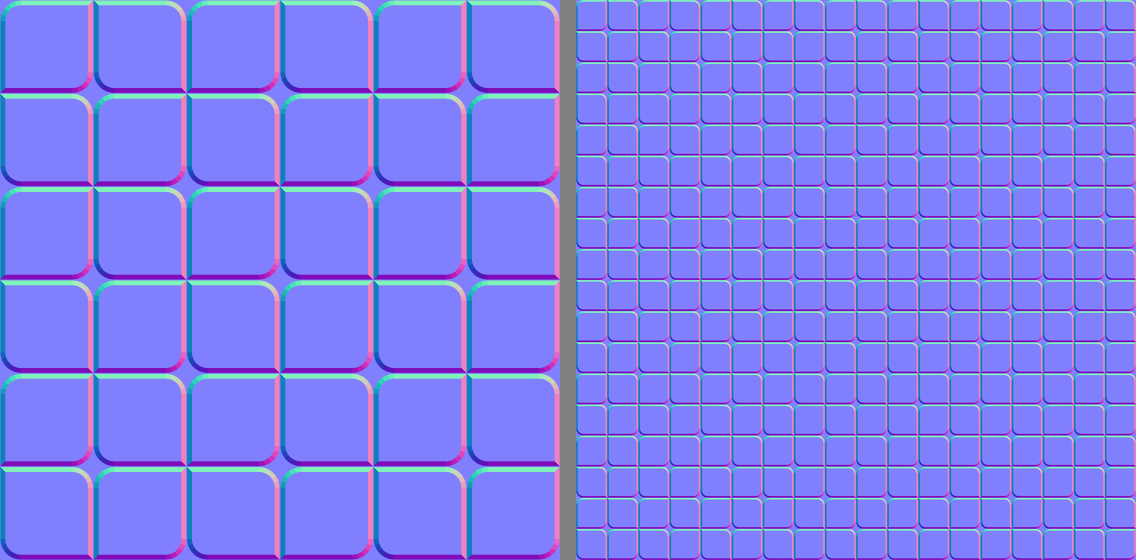
Left: one tile. Right: repeated 3 by 3.
This texture map is drawn by a Shadertoy shader. Its source:

```glsl
// Tangent-space normal map of bevelled square tiles with alternating rounded corners.

const float TILES = 6.0;          // tiles across and down (even, so corners wrap)
const float HALF_SIZE = 0.495;    // half a tile, leaving a hairline gap
const float CORNER_RADIUS = 0.22;
const float BEVEL_WIDTH = 0.052;
const float BEVEL_SLOPE = 2.0;
const float FACETS = 5.0;         // flat facets around each rounded corner
const float HALF_PI = 1.5707963;

// Radius of the tile corner nearest to g: every second grid vertex is rounded.
float cornerRadius(vec2 g, float radius) {
    vec2 vertex = floor(g + 0.5);
    return mod(vertex.x + vertex.y, 2.0) < 0.5 ? radius : 0.0;
}

// Signed distance to the tile outline; q is measured from the arc centre.
float outlineDistance(vec2 q, float radius) {
    return length(max(q, 0.0)) + min(max(q.x, q.y), 0.0) - radius;
}

// Outward direction on a rounded corner, in discrete facets.
vec2 facetDirection(vec2 q, float count, float soft) {
    float f = atan(q.y, q.x) / HALF_PI * count;
    float edge = floor(f + 0.5);
    float index = edge + smoothstep(-soft, soft, f - edge);
    float angle = index * HALF_PI / (count + 1.0);
    return vec2(cos(angle), sin(angle));
}

// Outward direction on a straight side, mitred along the diagonal.
vec2 sideDirection(vec2 q, float soft) {
    float alongX = smoothstep(-soft, soft, q.x - q.y);
    return vec2(alongX, 1.0 - alongX);
}

vec3 encodeNormal(vec3 n) {
    return 0.5 + 0.5 * normalize(n);
}

void mainImage(out vec4 fragColor, in vec2 fragCoord) {
    // Tile coordinates
    vec2 g = fragCoord / iResolution.xy * TILES;
    vec2 p = fract(g) - 0.5;
    float soft = 0.6 * TILES / iResolution.y;

    // Outline
    float radius = cornerRadius(g, CORNER_RADIUS);
    vec2 q = abs(p) - (HALF_SIZE - radius);
    float d = outlineDistance(q, radius);

    // Bevel direction
    bool onArc = radius > 0.0 && min(q.x, q.y) > 0.0;
    float facetSoft = FACETS * soft / (HALF_PI * CORNER_RADIUS);
    vec2 outward = onArc ? facetDirection(q, FACETS, facetSoft)
                         : sideDirection(q, soft);
    outward *= sign(p);

    // Flat face and gap against the sloped rim
    float rim = smoothstep(-soft, soft, d + BEVEL_WIDTH)
              * (1.0 - smoothstep(-soft, soft, d));
    vec3 flatColor = encodeNormal(vec3(0.0, 0.0, 1.0));
    vec3 slopeColor = encodeNormal(vec3(normalize(outward) * BEVEL_SLOPE, 1.0));
    fragColor = vec4(mix(flatColor, slopeColor, rim), 1.0);
}
```
